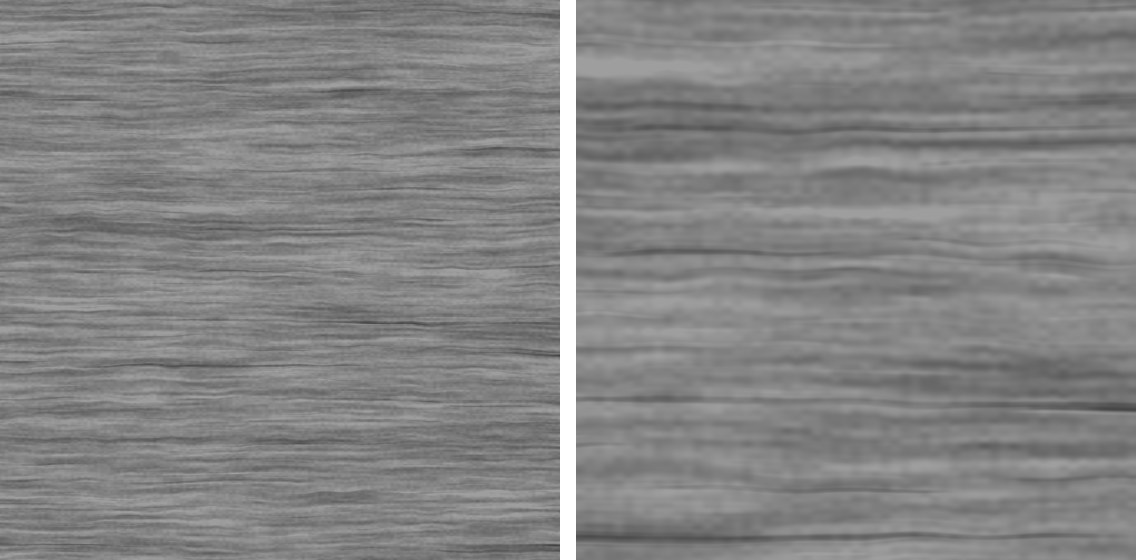
Left, the full canvas; right, a detail of the centre.
Reproduce this texture procedurally as a WebGL 1 fragment shader.

```glsl
precision highp float;
// Grey, horizontally layered wood-like grain with thin dark cracks and pale fibres.
uniform vec2 u_resolution;

const float BASE_GREY = 0.507;
const float EDGE_SOFTNESS = 0.0012;

float hash(vec2 cell, float seed) {
  vec3 q = fract(vec3(cell.xyx + seed) * vec3(0.1031, 0.1030, 0.0973));
  q += dot(q, q.yzx + 33.33);
  return fract((q.x + q.y) * q.z);
}

// Smooth value noise centred on zero.
float noise(vec2 p, float seed) {
  vec2 cell = floor(p);
  vec2 f = fract(p);
  f = f * f * (3.0 - 2.0 * f);
  float low = mix(hash(cell, seed), hash(cell + vec2(1.0, 0.0), seed), f.x);
  float high = mix(hash(cell + vec2(0.0, 1.0), seed), hash(cell + 1.0, seed), f.x);
  return mix(low, high, f.y) - 0.5;
}

// Layered sines bend the grain gently; noise adds small kinks.
vec2 bendGrain(vec2 p) {
  float wave = 0.0025 * sin(5.0 * p.x + 9.0 * p.y)
             + 0.0012 * sin(13.0 * p.x - 21.0 * p.y + 1.7);
  float kink = 0.006 * noise(p * vec2(8.0, 18.0), 3.0)
             + 0.004 * noise(p * vec2(26.0, 50.0), 5.0);
  return p + vec2(0.0, wave + kink);
}

// Strata from faint broad bands down to strong fine fibres.
float strata(vec2 p) {
  float tone = 0.030 * noise(p * vec2(1.3, 15.0), 11.0);
  tone += 0.058 * noise(p * vec2(2.2, 46.0), 17.0);
  tone += 0.105 * noise(p * vec2(3.5, 105.0), 23.0);
  tone += 0.120 * noise(p * vec2(8.0, 175.0), 29.0);
  tone += 0.100 * noise(p * vec2(26.0, 240.0), 37.0);
  tone += 0.055 * noise(p * vec2(170.0, 250.0), 41.0);
  return tone;
}

// Cellular scatter of tapered streaks, at most one in each cell.
float streaks(vec2 p, vec2 cells, float thickness, float presence, float seed) {
  vec2 home = floor(p * cells);
  float cover = 0.0;
  for (int j = -1; j <= 1; j++) {
    for (int i = -1; i <= 1; i++) {
      vec2 cell = home + vec2(float(i), float(j));
      vec2 jitter = vec2(hash(cell, seed), hash(cell, seed + 7.0));
      vec2 offset = p - (cell + 0.1 + 0.8 * jitter) / cells;
      float size = hash(cell, seed + 13.0);
      float halfLength = mix(0.2, 0.6, size) / cells.x;
      float along = offset.x / halfLength;
      float taper = max(1.0 - along * along, 0.0);
      float halfWidth = thickness * mix(0.4, 1.0, size) * sqrt(taper);
      float line = 1.0 - smoothstep(0.4 * halfWidth, halfWidth + EDGE_SOFTNESS, abs(offset.y));
      float strength = mix(0.5, 1.0, hash(cell, seed + 19.0));
      float present = step(hash(cell, seed + 31.0), presence);
      cover = max(cover, line * smoothstep(0.0, 0.5, taper) * strength * present);
    }
  }
  return cover;
}

void main() {
  vec2 uv = gl_FragCoord.xy / u_resolution;
  vec2 p = bendGrain(uv + vec2(2.0, 3.0));
  float grey = BASE_GREY + strata(p);

  // Irregular wear breaks up the streaks along their length.
  float wear = clamp(0.85 + 1.2 * noise(p * vec2(18.0, 60.0), 47.0), 0.25, 1.0);

  // Pale raised fibres, sparse long ones and dense short ones.
  grey += 0.060 * wear * streaks(p, vec2(4.0, 34.0), 0.0014, 0.35, 53.0);
  grey += 0.040 * wear * streaks(p, vec2(9.0, 70.0), 0.0010, 0.35, 83.0);

  // Long cracks with soft shaded borders, then short fine cracks.
  grey -= 0.020 * streaks(p, vec2(1.1, 8.0), 0.0065, 0.6, 61.0);
  grey -= 0.130 * wear * streaks(p, vec2(1.1, 8.0), 0.0030, 0.6, 61.0);
  grey -= 0.100 * wear * streaks(p, vec2(3.2, 26.0), 0.0020, 0.35, 71.0);
  grey -= 0.050 * wear * streaks(p, vec2(7.0, 60.0), 0.0012, 0.35, 97.0);

  gl_FragColor = vec4(vec3(clamp(grey, 0.24, 0.62)), 1.0);
}
```
